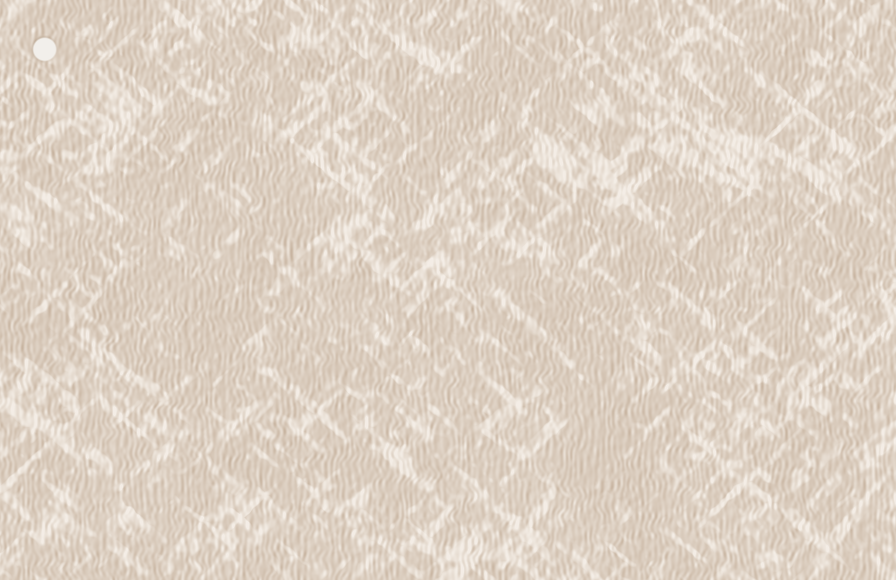
Reproduce this texture procedurally as a WebGL 1 fragment shader.

```glsl
precision highp float;
// Beige embossed paper with a vertical grain, pale crossed brush strokes and a punched hole.
uniform vec2 u_resolution;

const vec3 SHADE = vec3(0.800, 0.728, 0.655);
const vec3 PALE = vec3(0.955, 0.930, 0.900);
const vec3 HOLE_FILL = vec3(0.950, 0.938, 0.920);
const vec3 HOLE_SHADOW = vec3(0.720, 0.640, 0.560);
const vec2 HOLE_CENTER = vec2(0.077, 0.915);
const float HOLE_RADIUS = 0.020;
const float TAU = 6.2831853;

float hash(vec2 cell) {
  vec3 q = fract(cell.xyx * vec3(0.1031, 0.1030, 0.0973));
  q += dot(q, q.yzx + 33.33);
  return fract((q.x + q.y) * q.z);
}

float noise(vec2 p) {
  vec2 cell = floor(p);
  vec2 f = fract(p);
  f = f * f * (3.0 - 2.0 * f);
  float low = mix(hash(cell), hash(cell + vec2(1.0, 0.0)), f.x);
  float high = mix(hash(cell + vec2(0.0, 1.0)), hash(cell + vec2(1.0, 1.0)), f.x);
  return mix(low, high, f.y);
}

vec2 rotate(vec2 p, float angle) {
  float c = cos(angle);
  float s = sin(angle);
  return vec2(c * p.x + s * p.y, c * p.y - s * p.x);
}

// Long and short streaks running along one direction.
float strokes(vec2 p, float angle, float seed) {
  vec2 q = rotate(p, angle);
  float longStreak = noise(q * vec2(8.0, 72.0) + seed);
  float shortStreak = noise(q * vec2(20.0, 105.0) + seed * 1.7);
  return 0.6 * longStreak + 0.4 * shortStreak;
}

// Height of the emboss: wavering broken columns plus elongated bumps.
float grainHeight(vec2 p) {
  float sway = 1.2 * noise(p * vec2(32.0, 55.0) + 9.0);
  float column = cos(TAU * (p.x * 92.0 + sway));
  float strength = 0.08 + 0.24 * noise(p * vec2(60.0, 75.0) + 41.0);
  return strength * column + noise(p * vec2(170.0, 90.0) + 73.0);
}

// Difference in height along the light direction.
float relief(vec2 p, vec2 reach) {
  return grainHeight(p + reach) - grainHeight(p - reach);
}

// Pale pigment, gathered in strokes and patches and broken up by the grain.
float pigment(vec2 p) {
  float rising = strokes(p, 0.76, 17.0);
  float falling = strokes(p, -0.70, 53.0);
  float patches = 0.6 * noise(p * 7.0 + 5.0) + 0.4 * noise(p * 19.0 + 31.0);
  float speckle = noise(p * vec2(105.0, 75.0) + 87.0) - 0.5;
  float cover = 0.75 * max(rising, falling) + 0.25 * patches + 0.32 * speckle;
  return smoothstep(0.53, 0.80, cover);
}

// Punched hole with a shaded rim, deepest on the upper left.
vec3 punchHole(vec3 color, vec2 offset, float radius, float blur) {
  float d = length(offset);
  float side = 0.5 + 0.5 * dot(offset / max(d, 0.0001), vec2(-0.8, 0.6));
  float rim = 1.0 - smoothstep(0.0, 0.006, abs(d - radius));
  color = mix(color, HOLE_SHADOW, rim * (0.15 + 0.45 * side));
  return mix(color, HOLE_FILL, 1.0 - smoothstep(radius - blur, radius + blur, d));
}

void main() {
  vec2 p = gl_FragCoord.xy / u_resolution.y;
  float tone = 0.36 + 0.50 * pigment(p);
  tone += 0.38 * relief(p, vec2(0.0020, -0.0012));
  tone += 0.10 * (noise(p * 11.0 + 63.0) - 0.5);
  vec3 color = mix(SHADE, PALE, clamp(tone, -0.1, 1.0));
  color = punchHole(color, p - HOLE_CENTER, HOLE_RADIUS, 1.2 / u_resolution.y);
  gl_FragColor = vec4(color, 1.0);
}
```
